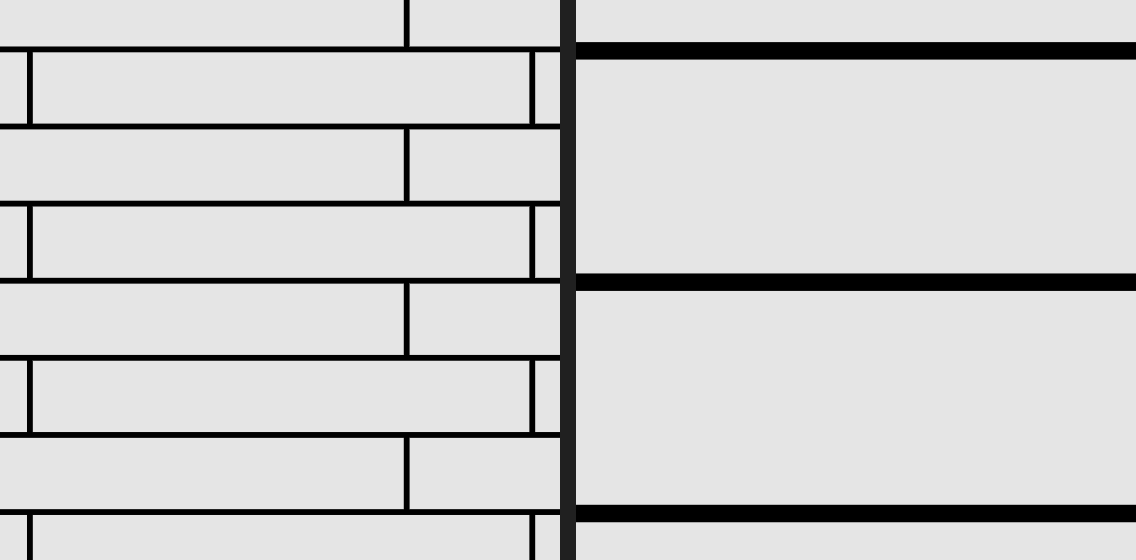
Left: the whole. Right: its middle third, enlarged.
Write a WebGL 2 fragment shader that draws this pattern.

```glsl
#version 300 es
precision highp float;
// Draws long pale planks in staggered courses, separated by thin black joints.

uniform vec2 u_resolution;
out vec4 outColor;

const vec3 PLANK_COLOR = vec3(0.898);
const vec3 JOINT_COLOR = vec3(0.0);

const vec2 PLANK_SIZE = vec2(0.8971, 0.1377);
const vec2 JOINT_ORIGIN = vec2(0.0534, 0.4987);
const float JOINT_WIDTH = 0.0104;
const float COURSE_SHIFT = 0.75; // fraction of a plank, on odd courses

// Distance to the nearest of a set of evenly spaced lines.
float lineDistance(float x, float period) {
    return abs(x - period * round(x / period));
}

// Antialiased coverage of a line, given the distance to its center.
float lineCoverage(float dist, float width, float pixel) {
    return clamp((0.5 * width - dist) / pixel + 0.5, 0.0, 1.0);
}

// Joint coverage of a running bond with alternating course offsets.
float jointMask(vec2 p, vec2 size, float shift, float width, float pixel) {
    float course = floor(p.y / size.y);
    float offset = mod(course, 2.0) * shift * size.x;
    float bed = lineDistance(p.y, size.y);
    float head = lineDistance(p.x - offset, size.x);
    return lineCoverage(min(bed, head), width, pixel);
}

void main() {
    float pixel = 1.0 / u_resolution.y;
    vec2 p = gl_FragCoord.xy * pixel - JOINT_ORIGIN;
    float joint = jointMask(p, PLANK_SIZE, COURSE_SHIFT, JOINT_WIDTH, pixel);
    outColor = vec4(mix(PLANK_COLOR, JOINT_COLOR, joint), 1.0);
}
```
